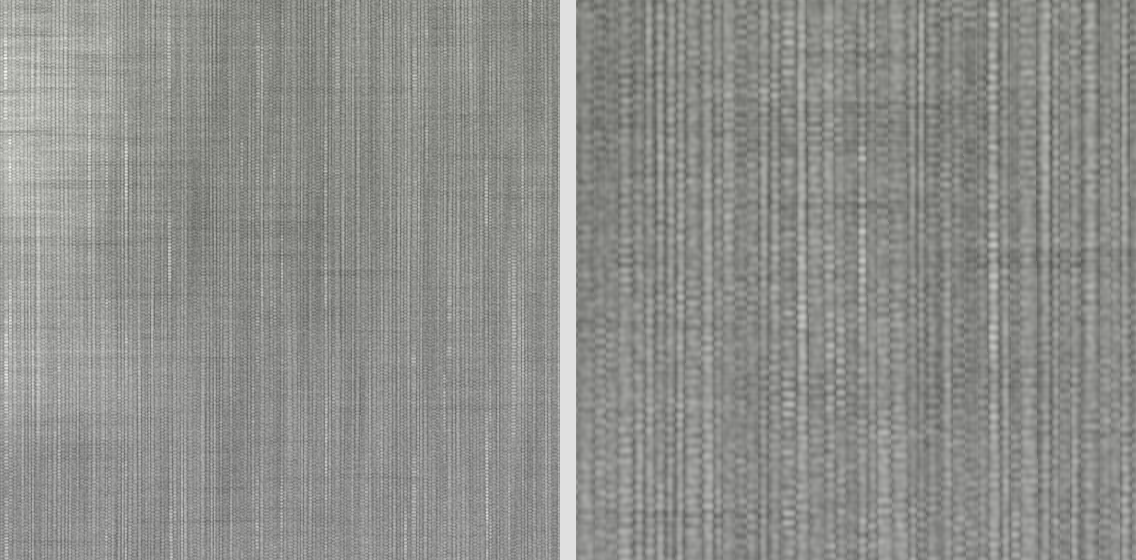
Left, the full canvas; right, a detail of the centre.
This texture is drawn by a WebGL 1 fragment shader. Its source:

```glsl
precision highp float;
// Grey woven cloth with fine vertical ribs, streaky threads and a soft sheen at the left.

uniform vec2 u_resolution;

float hash(vec2 p) {
  p = fract(p * vec2(0.1031, 0.1137));
  p += dot(p, p.yx + 33.33);
  return fract((p.x + p.y) * p.x * 43.7);
}

vec2 gradientAt(vec2 cell) {
  float angle = 6.2832 * hash(cell);
  return vec2(cos(angle), sin(angle));
}

// Gradient noise, roughly -0.7 to 0.7
float noise(vec2 p) {
  vec2 i = floor(p), f = p - i;
  vec2 e = vec2(0.0, 1.0);
  vec2 w = f * f * f * (f * (f * 6.0 - 15.0) + 10.0);
  float low = mix(dot(gradientAt(i), f), dot(gradientAt(i + e.yx), f - e.yx), w.x);
  float high = mix(dot(gradientAt(i + e), f - e), dot(gradientAt(i + e.yy), f - e.yy), w.x);
  return mix(low, high, w.y);
}

float glow(vec2 uv, vec2 center, vec2 radius) {
  vec2 d = (uv - center) / radius;
  return exp(-dot(d, d));
}

// Broad light falling over the cloth
float sheen(vec2 uv) {
  float light = 0.552 + 0.02 * (1.0 - uv.y);
  light += 0.16 * glow(uv, vec2(0.02, 0.8), vec2(0.2, 0.3));
  light += 0.08 * glow(uv, vec2(0.1, 0.34), vec2(0.17, 0.12));
  light -= 0.03 * glow(uv, vec2(0.38, 0.58), vec2(0.25, 0.35));
  return light + 0.03 * noise(uv * vec2(9.0, 2.5) + 8.0);
}

// Vertical threads: straight ribs, dark gaps and pale beaded streaks
float warp(float x, float y, float bead) {
  float id = floor(x);
  float across = abs(fract(x) - 0.5);
  float tone = 0.03 * (hash(vec2(id, 3.0)) - 0.5);
  tone += 0.08 * noise(vec2(id * 0.73, y * 4.0));
  tone += 0.06 * noise(vec2(id * 0.19 + 40.0, y * 2.5));
  float pale = smoothstep(0.55, 1.0, hash(vec2(id, 17.0)));
  float broken = noise(vec2(id * 5.3, y * 5.0)) + 0.5 * noise(vec2(id * 3.7, y * 60.0));
  tone += 0.11 * pale * smoothstep(-0.1, 0.6, broken) * (1.0 + 0.6 * bead);
  float gap = 0.03 + 0.12 * hash(vec2(id, 29.0));
  gap *= 1.0 + 1.2 * noise(vec2(id * 2.3 + 9.0, y * 6.0));
  return tone * (1.0 - smoothstep(0.25, 0.5, across)) + gap * (0.45 - smoothstep(0.05, 0.5, across));
}

// Horizontal threads: faint bars, a few of them dark and long
float weft(float x, float y) {
  float id = floor(y);
  float bar = 0.05 * noise(vec2(x * 9.0, id * 0.67));
  bar -= 0.035 * smoothstep(0.1, 0.45, noise(vec2(x * 3.0 + 20.0, id * 0.31)));
  bar += 0.012 * (hash(vec2(id, 61.0)) - 0.5);
  return bar * smoothstep(0.55, 0.2, abs(fract(y) - 0.5));
}

void main() {
  vec2 uv = gl_FragCoord.xy / u_resolution;

  // Ribs vary in width but run almost straight
  float x = uv.x * 140.0 + 0.3 * noise(uv * vec2(12.0, 2.0));
  x += 0.75 * noise(vec2(uv.x * 61.0, 0.5 + uv.y * 0.6));
  float y = uv.y * 168.0 + 0.5 * noise(uv * vec2(8.0, 20.0) + 5.0);

  // Threads rise over and under the weft, each a little out of step
  float id = floor(x);
  float stagger = 0.5 * mod(id, 2.0) + 0.25 * hash(vec2(id, 47.0));
  float bead = cos(6.2832 * (y + stagger));
  float bump = 0.024 * bead * (1.0 + 2.0 * noise(uv * vec2(70.0, 40.0)));

  // The sheen brings out the horizontal bars
  float barStrength = 0.8 + 1.5 * glow(uv, vec2(0.0, 0.85), vec2(0.25, 0.35));
  float value = sheen(uv) + warp(x, uv.y, bead) + bump + barStrength * weft(uv.x, y);

  // Fibre grain, leaning to one side
  vec2 lean = vec2(uv.x + 0.5 * uv.y, uv.y - 0.5 * uv.x);
  value += 0.07 * noise(uv * vec2(235.0, 205.0)) + 0.055 * noise(lean * vec2(150.0, 110.0) + 7.0);

  // Warm green grey above, cooler grey below
  vec3 tint = mix(vec3(0.0, 0.0, -0.003), vec3(-0.002, 0.004, -0.018), smoothstep(0.1, 0.8, uv.y));
  gl_FragColor = vec4(clamp(value + tint, 0.0, 1.0), 1.0);
}
```
